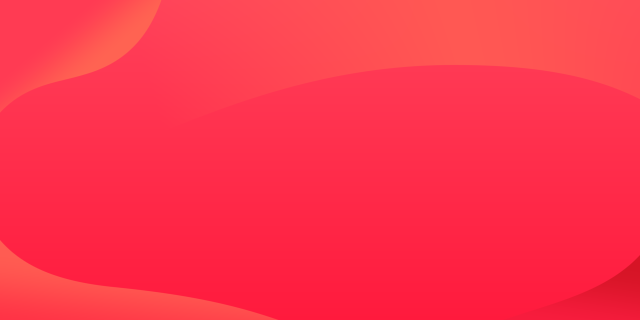
Write a Shadertoy shader that draws this background.

```glsl
// Soft red backdrop: a large vertical-gradient wave in front of an orange glow,
// with three curved corner shapes. Each outline is a chain of cubic Bezier arcs,
// solved for height at x, and filled with its own linear gradient.

vec2 bezier(float t, vec2 a, vec2 b, vec2 c, vec2 d) {
    float s = 1.0 - t;
    return s*s*s*a + 3.0*s*s*t*b + 3.0*s*t*t*c + t*t*t*d;
}

// Approximate signed distance to an arc that runs left to right, positive above it
float above(vec2 p, vec2 a, vec2 b, vec2 c, vec2 d) {
    float lo = 0.0, hi = 1.0;
    for (int i = 0; i < 16; i++) {
        float mid = 0.5 * (lo + hi);
        if (bezier(mid, a, b, c, d).x < p.x) lo = mid; else hi = mid;
    }
    float t = 0.5 * (lo + hi), s = 1.0 - t;
    vec2 tangent = s*s*(b - a) + 2.0*s*t*(c - b) + t*t*(d - c);
    return (p.y - bezier(t, a, b, c, d).y) * tangent.x / length(tangent);
}

float fill(float dist) {
    float px = 1.0 / iResolution.y;
    return smoothstep(-0.7 * px, 0.7 * px, dist);
}

void mainImage(out vec4 fragColor, in vec2 fragCoord) {
    // Canvas spans 2 wide by 1 high
    vec2 p = fragCoord / iResolution.xy * vec2(2.0, 1.0);
    vec3 orange = vec3(1.0, 0.345, 0.325);
    vec3 wave = mix(vec3(1.0, 0.102, 0.239), vec3(1.0, 0.256, 0.353), p.y);

    // Tilted orange glow behind the wave
    float across = p.x - 0.3 * (1.0 - p.y);
    float glow = clamp((across - 0.39) / 0.99, 0.0, 1.0)
               - 0.55 * smoothstep(1.38, 2.15, across);
    vec3 color = mix(wave, orange, glow);

    // Main wave
    float crest = p.x < 1.419
        ? above(p, vec2(0.495, 0.583), vec2(0.781, 0.701), vec2(1.068, 0.797), vec2(1.419, 0.797))
        : above(p, vec2(1.419, 0.797), vec2(1.667, 0.797), vec2(1.849, 0.766), vec2(2.0, 0.69));
    color = mix(color, wave, fill(-crest));

    // Top left corner, pink warming towards its rim
    float corner = p.x < 0.26
        ? above(p, vec2(0.0, 0.648), vec2(0.083, 0.737), vec2(0.182, 0.742), vec2(0.26, 0.766))
        : above(p, vec2(0.26, 0.766), vec2(0.391, 0.802), vec2(0.469, 0.883), vec2(0.513, 1.026));
    float warmth = smoothstep(0.18, 0.36, dot(vec2(p.x, 1.0 - p.y), vec2(0.65, 0.76)));
    vec3 cornerColor = mix(vec3(1.0, 0.23, 0.325), vec3(1.0, 0.39, 0.32), warmth);
    color = mix(color, cornerColor, fill(corner));

    // Bottom left swell, orange fading down to red
    float swell = p.x < 0.365
        ? above(p, vec2(0.0, 0.25), vec2(0.083, 0.154), vec2(0.208, 0.117), vec2(0.365, 0.102))
        : above(p, vec2(0.365, 0.102), vec2(0.547, 0.083), vec2(0.716, 0.057), vec2(0.898, -0.01));
    float lift = smoothstep(-0.03, 0.21, p.y + 0.12 * p.x);
    color = mix(color, mix(vec3(1.0, 0.19, 0.27), vec3(1.0, 0.36, 0.32), lift), fill(-swell));

    // Bottom right fold, darkest along its rim
    float fold = above(p, vec2(1.549, -0.008), vec2(1.719, 0.052), vec2(1.888, 0.083), vec2(2.0, 0.203));
    float shade = smoothstep(-0.02, 0.2, p.y + 0.15 * (p.x - 1.75));
    color = mix(color, mix(vec3(0.97, 0.11, 0.24), vec3(0.84, 0.08, 0.15), shade), fill(-fold));

    fragColor = vec4(color, 1.0);
}
```
